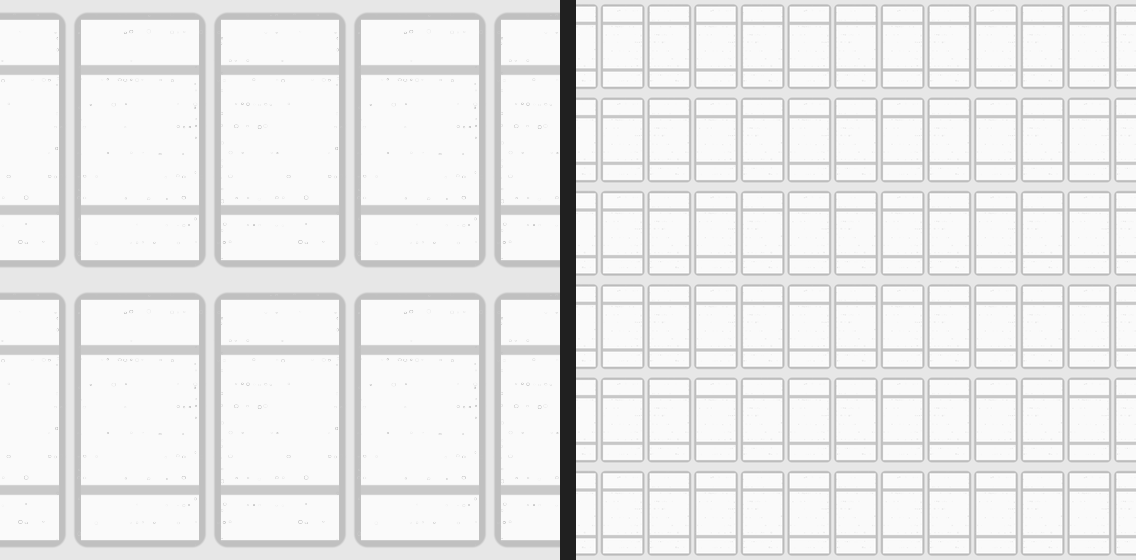
Left, the tile; right, the same tile 3 across and 3 down.
Reproduce this pattern procedurally as a Shadertoy shader.

```glsl
// Rows of pale framed panels with two crossbars and sparse ring-shaped specks.

const vec2 REPEATS = vec2(4.0, 2.0);
const vec2 PANEL_HALF = vec2(0.1172, 0.2272);
const vec2 WINDOW_HALF = vec2(0.1055, 0.2148);
const float CORNER_RADIUS = 0.024;
const float BAR_OFFSET = 0.125;
const float BAR_HALF = 0.0088;

const vec3 GROUND = vec3(0.905);
const vec3 FRAME = vec3(0.753);
const vec3 PAPER = vec3(0.982);
const vec3 BAR = vec3(0.79);
const vec3 SPECK_DARK = vec3(0.72);
const vec3 SPECK_LIGHT = vec3(0.80);

// Speck lattice, repeated twice along each axis of the canvas
const float SPECK_TILES = 2.0;
const vec2 SPECK_CELLS = vec2(48.0, 12.0);

float hash(vec2 p, float seed) {
    vec3 q = fract(vec3(p.xyx + seed * 7.31) * vec3(0.1031, 0.1030, 0.0973));
    q += dot(q, q.yzx + 33.33);
    return fract((q.x + q.y) * q.z);
}

// One-dimensional gradient noise that wraps after a whole period
float gradientNoise(float x, float period, float row, float seed) {
    float i = floor(x);
    float f = x - i;
    float a = hash(vec2(mod(i, period), row), seed) * 2.0 - 1.0;
    float b = hash(vec2(mod(i + 1.0, period), row), seed) * 2.0 - 1.0;
    float u = f * f * f * (f * (f * 6.0 - 15.0) + 10.0);
    return mix(a * f, b * (f - 1.0), u) * 2.0;
}

float boxDistance(vec2 p, vec2 halfSize, float radius) {
    vec2 q = abs(p) - halfSize + radius;
    return length(max(q, 0.0)) + min(max(q.x, q.y), 0.0) - radius;
}

float coverage(float d, float softness) {
    return 1.0 - smoothstep(-softness, softness, d);
}

// Small rings gathered in clusters along jittered rows
float specks(vec2 uv, float seed, float pixel) {
    vec2 p = fract(uv * SPECK_TILES) * SPECK_CELLS;
    vec2 id = floor(p);
    vec2 local = (p - id - 0.5) / (SPECK_CELLS * SPECK_TILES);

    float rowShift = (hash(vec2(3.0, id.y), seed + 1.0) - 0.5) * 0.012;
    float size = hash(id, seed + 2.0);
    float radius = mix(0.0012, 0.0035, size * size);
    vec2 jitter = vec2(hash(id, seed + 3.0), hash(id, seed + 4.0)) - 0.5;
    vec2 center = vec2(jitter.x * (0.0036 - radius), rowShift + jitter.y * 0.003);

    float cluster = gradientNoise(id.x / 4.0, SPECK_CELLS.x / 4.0, id.y, seed + 5.0);
    float present = step(hash(id, seed + 6.0), 0.26 + 0.45 * cluster);
    float strength = mix(0.12, 0.9, pow(hash(id, seed + 7.0), 1.6));

    // Flattened rings with slightly squared sides
    vec2 d = (local - center) * vec2(1.0, mix(1.0, 1.5, hash(id, seed + 8.0)));
    float shape = mix(length(d), max(abs(d.x), abs(d.y)), 0.35);
    float ring = coverage(abs(shape - radius) - 0.0005, max(0.5 * pixel, 0.0007));
    return ring * present * strength;
}

void mainImage(out vec4 fragColor, in vec2 fragCoord) {
    vec2 uv = fragCoord / iResolution.xy;
    float pixel = 1.0 / min(iResolution.x, iResolution.y);

    // Panels are centred on the left edge and halfway up each repeat
    vec2 cell = fract(uv * REPEATS + vec2(0.5, 0.0)) - 0.5;
    vec2 p = cell / REPEATS;

    // Soft rounded frame and crisp window
    float panel = coverage(boxDistance(p, PANEL_HALF, CORNER_RADIUS), max(0.0026, pixel));
    float window = coverage(boxDistance(p, WINDOW_HALF, 0.0), 0.5 * pixel);
    vec3 color = mix(GROUND, FRAME, panel);
    color = mix(color, PAPER, window);

    // Two soft-edged crossbars
    float bar = coverage(abs(abs(p.y) - BAR_OFFSET) - BAR_HALF, max(0.0018, pixel));
    color = mix(color, BAR, bar * window);

    // Wear: specks along rows, plus upright ones at the window sides
    float sides = smoothstep(0.095, 0.099, abs(p.x));
    float wear = max(specks(uv, 1.0, pixel), specks(uv.yx, 14.0, pixel) * sides);
    color = mix(color, mix(SPECK_LIGHT, SPECK_DARK, window), wear * panel);

    fragColor = vec4(color, 1.0);
}
```
